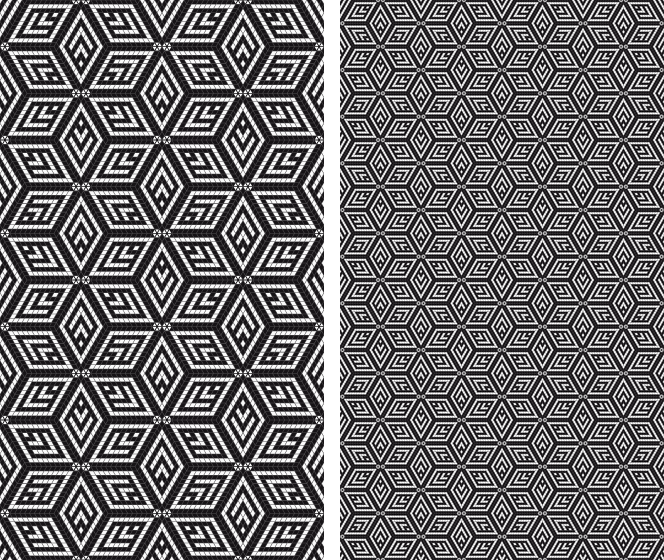
Left: one tile. Right: repeated 2 by 2.
Give the GLSL for this pattern, as a WebGL 1 fragment shader.

```glsl
precision highp float;
// A wrapping mosaic of rhombi around six-pointed stars, in black and white.
// Each rhombus joins two points of a triangular lattice and holds 11 x 11 tiles:
// a white frame around nested chevrons. Paired hexagons sit on the stars.

uniform vec2 u_resolution;

const float ROOT3 = 1.7320508;
const vec2 REPEATS = vec2(2.0, 6.0);   // star spacings across and down
const float TILES = 11.0;              // tiles along a rhombus side
const float GROUT_HALF = 0.065;        // in tile sides
const int SAMPLES = 4;                 // antialiasing samples per axis

const vec3 INK = vec3(0.085, 0.075, 0.085);
const vec3 GROUT = vec3(0.31, 0.30, 0.31);
const vec3 WHITE = vec3(0.98);

// Rhombus coordinates, 0 to 1 along both sides, measured from the chevron apex.
vec2 rhombusCoords(vec2 p) {
  float column = p.x * 2.0 / ROOT3;
  vec2 lattice = vec2(column, p.y - 0.5 * column);
  vec2 cell = floor(lattice);
  vec2 f = lattice - cell;

  // barycentric weights in the enclosing lattice triangle
  vec3 w = vec3(1.0 - f.x - f.y, f.y, f.x);
  if (w.x < 0.0) w = vec3(-w.x, 1.0 - f.x, 1.0 - f.y);

  // sort by vertex rank; every chevron points to its higher ranked end
  float rank = mod(cell.y - cell.x, 3.0);
  vec3 ranked = w;
  if (rank > 1.5) ranked = w.yzx;
  else if (rank > 0.5) ranked = w.zxy;

  float side = min(ranked.x, min(ranked.y, ranked.z));
  float tail = ranked.x <= side ? ranked.y : ranked.x;
  return vec2(tail + 2.0 * side, tail - side);
}

// 1 on white tiles: a closed frame, then chevrons on alternate rows.
float whiteTile(vec2 tile) {
  float lo = min(tile.x, tile.y);
  float hi = max(tile.x, tile.y);
  float rim = min(lo, TILES - 1.0 - hi);
  float frame = 1.0 - step(0.5, abs(rim - 1.0));
  float chevrons = step(2.5, rim) * mod(lo, 2.0);
  return max(frame, chevrons);
}

// Offset from the nearest star, in units of the star spacing.
vec2 starOffset(vec2 p) {
  vec2 period = vec2(ROOT3, 1.0);
  vec2 a = mod(p + 0.5 * period, period) - 0.5 * period;
  vec2 b = mod(p, period) - 0.5 * period;
  return dot(a, a) < dot(b, b) ? a : b;
}

// Distances to the three lines through the corners of a hexagon.
vec3 hexAxes(vec2 p) {
  return abs(vec3(p.y, 0.5 * (ROOT3 * p.x + p.y), 0.5 * (ROOT3 * p.x - p.y)));
}

vec3 mosaic(vec2 p) {
  // tiles and grout
  vec2 grid = rhombusCoords(p) * TILES;
  vec2 tile = clamp(floor(grid), 0.0, TILES - 1.0);
  vec2 edge = 0.5 - abs(grid - tile - 0.5);
  vec3 color = mix(INK, WHITE, whiteTile(tile));
  color = mix(GROUT, color, step(GROUT_HALF, min(edge.x, edge.y)));

  // two hexagons of six triangles beside each star centre
  vec2 star = starOffset(p) * ROOT3 * TILES;
  vec3 axes = hexAxes(vec2(abs(star.x) - 1.0, star.y));
  float outer = max(axes.x, max(axes.y, axes.z));
  float spoke = min(axes.x, min(axes.y, axes.z));
  vec3 hexColor = mix(INK, WHITE, step(0.09, spoke));
  return mix(hexColor, color, step(0.80, outer));
}

void main() {
  vec2 scale = REPEATS * vec2(ROOT3, 1.0) / u_resolution;
  vec3 sum = vec3(0.0);
  for (int y = 0; y < SAMPLES; y++) {
    for (int x = 0; x < SAMPLES; x++) {
      vec2 jitter = (vec2(float(x), float(y)) + 0.5) / float(SAMPLES) - 0.5;
      vec2 p = (gl_FragCoord.xy + jitter) * scale;
      sum += mosaic(p - vec2(0.0, 0.5));
    }
  }
  gl_FragColor = vec4(sum / float(SAMPLES * SAMPLES), 1.0);
}
```
